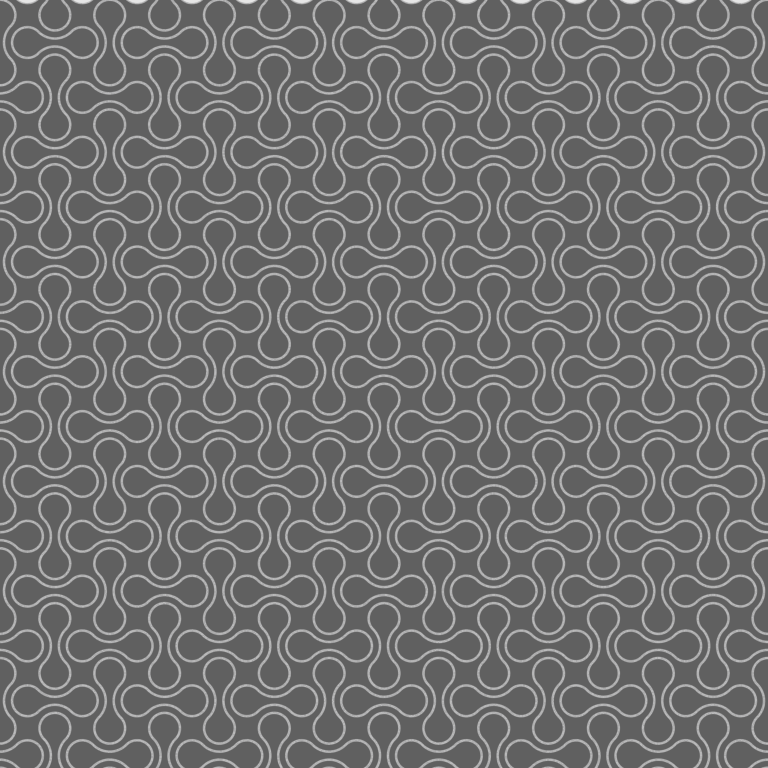
Reproduce this pattern procedurally as a Shadertoy shader.

```glsl
// Interlocking outlined dumbbells, alternately lying and standing, in pale grey on dark grey.

float hash(vec2 p) {
    return fract(sin(dot(p, vec2(127.1, 311.7))) * 43758.5453);
}

// Distance to the nearest outline; q is folded into one quarter of a lying dumbbell's cell.
float outlineDistance(vec2 q) {
    float ownLobe = length(q - vec2(0.5, 0.0));
    float neighbourLobe = length(q - vec2(0.0, 0.5));
    // The neck bends around the neighbour's lobe and meets its own lobe on the diagonal.
    float ownOutline = q.x + q.y < 0.5
        ? abs(neighbourLobe - (sqrt(0.5) - 0.28))
        : abs(ownLobe - 0.28);
    return min(ownOutline, abs(neighbourLobe - 0.28));
}

void mainImage(out vec4 fragColor, in vec2 fragCoord) {
    vec2 uv = fragCoord / iResolution.xy;
    float pixel = 14.0 / iResolution.y;

    // Checkerboard of 14 by 14 cells, standing in every other one
    vec2 p = uv * 14.0 - vec2(0.0, 0.225);
    vec2 cell = round(p);
    vec2 local = abs(p - cell);
    bool standing = mod(cell.x + cell.y, 2.0) > 0.5;
    float d = outlineDistance(standing ? local.yx : local);
    float line = 1.0 - smoothstep(-0.75, 0.75, (d - 0.0225) / pixel);

    // Slightly uneven line brightness
    float grain = hash(floor(uv * 512.0)) - 0.5;
    vec3 lineColor = vec3(0.70, 0.70, 0.702) + 0.07 * grain;
    vec3 color = mix(vec3(0.378), lineColor, line);

    // Bright lobe tips along the top edge
    float lobe = length(local - vec2(0.5, 0.0)) - 0.28;
    float tip = 1.0 - smoothstep(-0.75, 0.75, lobe / pixel);
    float edge = smoothstep(-0.5, 0.5, (uv.y - 0.996) * 14.0 / pixel);
    color = mix(color, vec3(0.9), tip * edge);

    fragColor = vec4(color, 1.0);
}
```
